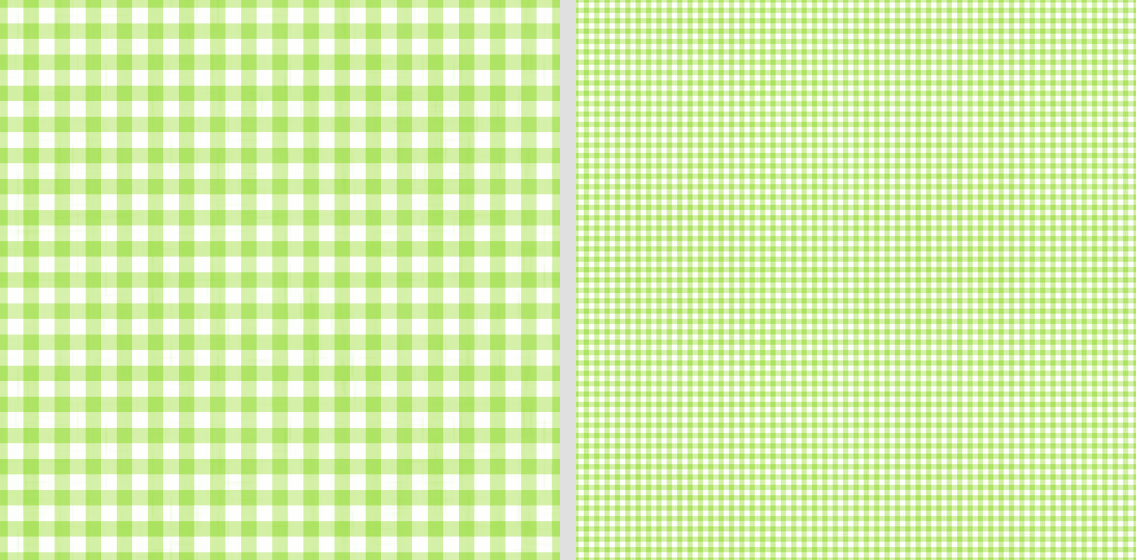
Left: one tile. Right: repeated 3 by 3.
This pattern is drawn by a Shadertoy shader. Its source:

```glsl
// Woven gingham: two crossing sets of translucent green bands on white cloth.
// Band coverages are summed and mapped to three tones; hashed threads and
// layered sines with whole-number frequencies add wear that tiles.

const float REPEATS = 18.0;      // bands across and down
const float HALF_BAND = 0.247;   // half band width, in repeats
const float EDGE_SOFT = 0.018;   // edge blur, in repeats
const float THREADS = 216.0;     // threads across the canvas
const float THREAD_TONE = 0.055; // even thread variation
const float STREAK_TONE = 0.22;  // sparse stronger threads
const float BAND_TONE = 0.05;    // tone change from band to band
const float CLOUD_TONE = 0.07;   // broad faded patches
const float TAU = 6.2831853;

const vec3 CLOTH = vec3(0.995, 0.998, 0.992);
const vec3 SINGLE = vec3(0.83, 0.94, 0.65);
const vec3 DOUBLED = vec3(0.685, 0.895, 0.40);

float hash(float n, float seed) {
    return fract(sin(n * 12.9898 + seed * 78.233) * 4375.85);
}

// Tone of one thread, drifting along its length; roughly -1 to 1
float threadTone(float id, float along, float seed) {
    id = mod(id, THREADS);
    float phase = TAU * hash(id, seed);
    float drift = 0.6 * sin(TAU * 3.0 * along + phase)
                + 0.4 * sin(TAU * 11.0 * along + 2.7 * phase);
    return mix(2.0 * hash(id, seed + 3.0) - 1.0, drift, 0.5);
}

// Neighbouring threads blended, with sparse darker streaks
float weave(float across, float along, float seed) {
    float t = across * THREADS;
    float id = floor(t);
    float tone = mix(threadTone(id, along, seed),
                     threadTone(id + 1.0, along, seed),
                     smoothstep(0.2, 0.8, fract(t)));
    return THREAD_TONE * tone + STREAK_TONE * smoothstep(0.45, 1.0, tone);
}

// Coverage of bands centred on whole repeats
float bands(float across, float seed) {
    float x = across * REPEATS;
    float d = abs(fract(x + 0.5) - 0.5);
    float soft = max(EDGE_SOFT, 0.6 * fwidth(x));
    float cover = 1.0 - smoothstep(HALF_BAND - soft, HALF_BAND + soft, d);
    float id = mod(floor(x + 0.5), REPEATS);
    return cover * (1.0 + BAND_TONE * (2.0 * hash(id, seed) - 1.0));
}

// Soft wrapping patches, -1 to 1
float clouds(vec2 p) {
    p *= TAU;
    return 0.40 * sin(p.x + 2.0 * p.y + 1.3 * sin(2.0 * p.x - p.y))
         + 0.35 * sin(3.0 * p.x - 2.0 * p.y + 1.1 * sin(3.0 * p.y) + 2.0)
         + 0.25 * sin(5.0 * p.x + 4.0 * p.y + sin(4.0 * p.x) + 4.0);
}

void mainImage(out vec4 fragColor, in vec2 fragCoord) {
    vec2 uv = fragCoord / iResolution.xy;

    // Crossing bands
    float cover = bands(uv.x, 1.0) + bands(uv.y, 2.0);

    // Thread grain and faded patches
    float patches = clouds(uv);
    float grain = weave(uv.x, uv.y, 5.0) + 0.6 * weave(uv.y, uv.x, 9.0);
    cover += grain * (0.8 + 0.4 * patches);
    cover += CLOUD_TONE * patches * mix(0.4, 1.0, clamp(cover, 0.0, 1.0));

    // Bare cloth, one layer, two layers
    vec3 color = mix(CLOTH, SINGLE, clamp(cover, 0.0, 1.0));
    color = mix(color, DOUBLED, clamp(cover - 1.0, 0.0, 1.1));
    fragColor = vec4(color, 1.0);
}
```
